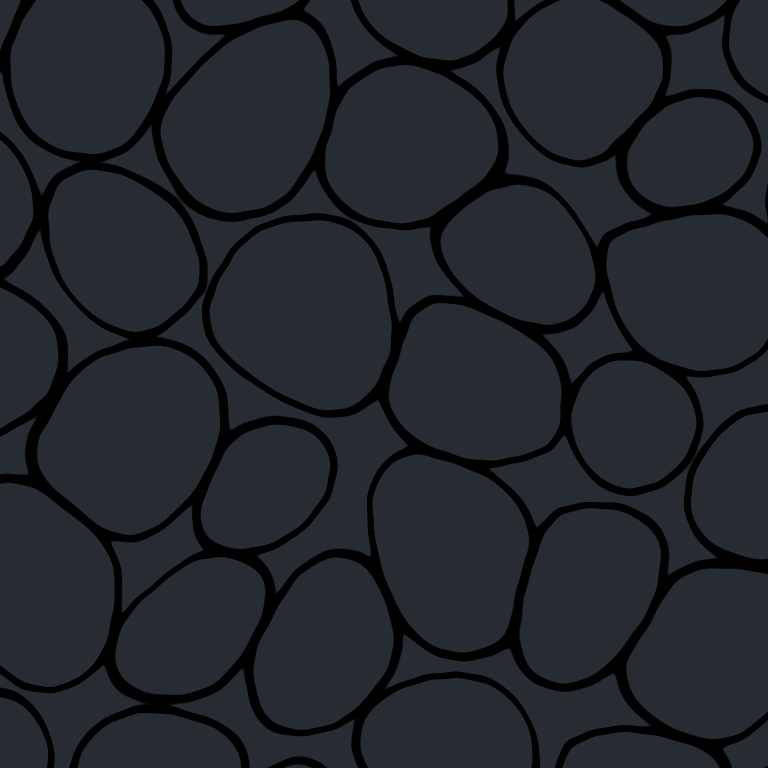
Give the GLSL for this texture, as a three.js fragment shader.

```glsl
// Flat slate cobbles with black joints: large rounded stones and small wedge stones.
// Cellular noise gives the stones; rounding off their shared corners leaves pockets,
// and the inside of each pocket becomes a wedge. Layered sines bend the outlines.

varying vec2 vUv;

const vec3 STONE_COLOR = vec3(0.153, 0.172, 0.198);
const vec3 JOINT_COLOR = vec3(0.0, 0.0, 0.003);

const float SPACING = 0.215;        // mean distance between large stones
const float JITTER = 0.46;          // scatter of the centres, in cells
const float ROW_SHIFT = 0.22;       // stagger of every other row, in cells
const float SIZE_VARIATION = 0.036; // spread of the stone radii
const float GRID_ANGLE = 0.38;
const float CORNER_RADIUS = 0.066;  // larger gives rounder stones, bigger wedges
const float CORNER_VARIATION = 0.008;
const float TIP_ROUNDING = 0.004;
const float STONE_INSET = 0.0072;
const float WEDGE_INSET = 0.004;
const float EDGE_SOFTNESS = 0.001;

vec3 hash3(vec2 cell) {
  vec3 q = vec3(dot(cell, vec2(127.1, 311.7)),
                dot(cell, vec2(269.5, 183.3)),
                dot(cell, vec2(419.2, 371.9)));
  return fract(sin(q) * 43758.545);
}

// Broad bends vary the stone shapes, fine ones make the outlines hand-cut.
vec2 bend(vec2 p) {
  p += 0.022 * sin(p.yx * vec2(7.3, 8.9) + vec2(1.7, 0.4));
  p += 0.0018 * sin(p.yx * vec2(47.0, 41.0) + p * 23.0);
  p += 0.0005 * sin(p.yx * vec2(139.0, 151.0) + p * 67.0);
  return p;
}

// Distance from p to the rim of the stone that belongs to a grid cell.
float stoneDistance(vec2 p, vec2 cell) {
  vec3 rnd = hash3(cell);
  vec2 center = cell + 0.5 + JITTER * (rnd.xy - 0.5);
  center.x += ROW_SHIFT * (mod(cell.y, 2.0) - 0.5);
  return length(p - center * SPACING) - SIZE_VARIATION * (rnd.z - 0.5);
}

// Positive inside large stones, near zero in joints, negative in corner pockets.
float cobbleField(vec2 p) {
  vec2 home = floor(p / SPACING);
  float nearest = 10.0;
  for (int y = -2; y <= 2; y++) {
    for (int x = -2; x <= 2; x++) {
      nearest = min(nearest, stoneDistance(p, home + vec2(float(x), float(y))));
    }
  }

  float radius = CORNER_RADIUS
    + CORNER_VARIATION * sin(p.x * 17.0 + 2.0 * sin(p.y * 13.0));

  // The nearest stone also enters the sum, so its own term is removed first.
  float own = radius - TIP_ROUNDING;
  float sum = -own * own;
  for (int y = -2; y <= 2; y++) {
    for (int x = -2; x <= 2; x++) {
      float d = stoneDistance(p, home + vec2(float(x), float(y)));
      float border = length(vec2(0.5 * (d - nearest), TIP_ROUNDING));
      float reach = max(radius - border, 0.0);
      sum += reach * reach;
    }
  }
  return radius - sqrt(max(sum, 0.0));
}

void main() {
  float c = cos(GRID_ANGLE);
  float s = sin(GRID_ANGLE);
  vec2 p = mat2(c, s, -s, c) * bend(vUv) + vec2(3.17, 2.43);

  float field = cobbleField(p);
  float inside = max(field - STONE_INSET, -field - WEDGE_INSET);
  float stone = smoothstep(-EDGE_SOFTNESS, EDGE_SOFTNESS, inside);

  gl_FragColor = vec4(mix(JOINT_COLOR, STONE_COLOR, stone), 1.0);
}
```
